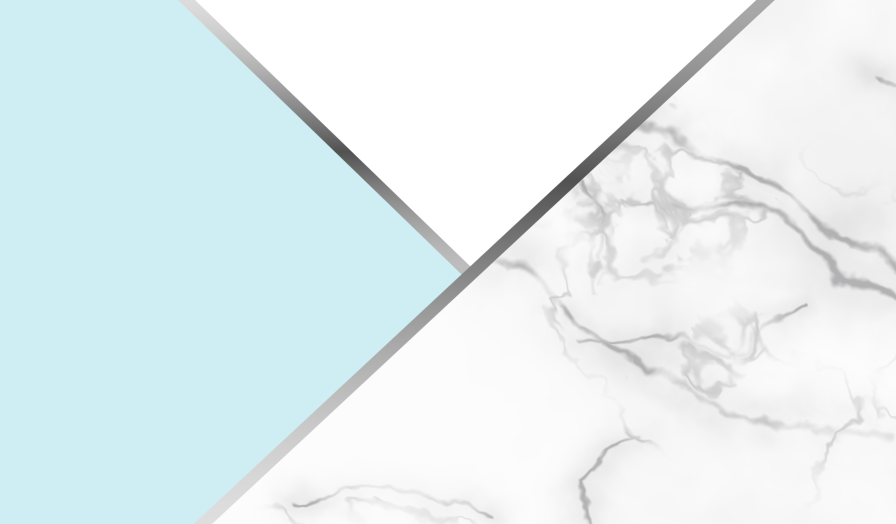
A Shadertoy shader for this background:

```glsl
// Three flat panels, pale blue, white and veined marble, parted by two metal strips.
// Signed line distances cut the panels; the marble blends segment veins and ridged
// noise, both bent by fractal noise. Units: canvas height = 1, origin lower left.

const vec3 BLUE = vec3(0.808, 0.932, 0.952);
const vec3 WHITE = vec3(1.0);
const vec3 MARBLE = vec3(0.988);
const vec3 VEIN_GREY = vec3(0.70, 0.70, 0.705);

const vec2 LONG_START = vec2(0.387, 0.0);
const vec2 LONG_END = vec2(1.461, 1.0);
const vec2 SHORT_START = vec2(0.356, 1.0);
const vec2 SHORT_END = vec2(0.884, 0.489);
const float LONG_HALF_WIDTH = 0.0120;
const float SHORT_HALF_WIDTH = 0.0113;

const float METAL_DARK = 0.32;
const float VEIN_WARP = 0.13;
const float TRUNK_WIDTH = 0.013;
const float BRANCH_WIDTH = 0.008;
const float HALO_RADIUS = 0.075;
const float GRAIN_SCALE = 5.0;

float hash(vec2 p) {
    return fract(sin(dot(p, vec2(127.1, 311.7))) * 43758.55);
}

float noise(vec2 p) {
    vec2 cell = floor(p), f = fract(p);
    f = f * f * (3.0 - 2.0 * f);
    float bottom = mix(hash(cell), hash(cell + vec2(1, 0)), f.x);
    float top = mix(hash(cell + vec2(0, 1)), hash(cell + vec2(1, 1)), f.x);
    return mix(bottom, top, f.y);
}

float fbm(vec2 p) {
    float sum = 0.0, amplitude = 0.5;
    for (int i = 0; i < 5; i++) {
        sum += amplitude * noise(p);
        p = mat2(1.6, 1.2, -1.2, 1.6) * p + 7.3;
        amplitude *= 0.5;
    }
    return sum;
}

// Positive on the left when looking from a to b
float lineSide(vec2 p, vec2 a, vec2 b) {
    vec2 along = normalize(b - a), d = p - a;
    return along.x * d.y - along.y * d.x;
}

float segment(vec2 p, vec2 a, vec2 b) {
    vec2 d = b - a;
    return length(p - a - d * clamp(dot(p - a, d) / dot(d, d), 0.0, 1.0));
}

// Two joined segments
float bend(vec2 p, vec2 a, vec2 b, vec2 c) {
    return min(segment(p, a, b), segment(p, b, c));
}

// Heavy veins crossing the panel toward the lower right
float trunkDistance(vec2 p) {
    float d = bend(p, vec2(0.94, 0.50), vec2(1.08, 0.43), vec2(1.20, 0.31));
    d = min(d, bend(p, vec2(1.20, 0.31), vec2(1.38, 0.22), vec2(1.72, 0.14)));
    d = min(d, bend(p, vec2(1.23, 0.77), vec2(1.44, 0.66), vec2(1.72, 0.47)));
    return min(d, bend(p, vec2(1.29, 0.62), vec2(1.52, 0.55), vec2(1.72, 0.40)));
}

// Thin side veins
float branchDistance(vec2 p) {
    float d = bend(p, vec2(1.11, 0.66), vec2(1.15, 0.59), vec2(1.16, 0.48));
    d = min(d, bend(p, vec2(1.19, 0.63), vec2(1.33, 0.60), vec2(1.22, 0.51)));
    d = min(d, bend(p, vec2(1.10, 0.36), vec2(1.36, 0.34), vec2(1.56, 0.43)));
    d = min(d, bend(p, vec2(1.12, 0.00), vec2(1.11, 0.09), vec2(1.21, 0.15)));
    d = min(d, bend(p, vec2(0.56, 0.02), vec2(0.70, 0.06), vec2(0.93, 0.02)));
    return min(d, segment(p, vec2(1.68, 0.83), vec2(1.72, 0.82)));
}

vec3 marble(vec2 p) {
    vec2 bentBy = vec2(fbm(p * 7.0), fbm(p * 7.0 + 19.0)) - 0.48;
    vec2 q = p + VEIN_WARP * bentBy;
    float trunk = trunkDistance(q), branch = branchDistance(q);
    float patches = smoothstep(0.28, 0.68, fbm(p * 9.0 + 31.0));
    float halo = exp(-pow(min(trunk, branch * 1.7) / HALO_RADIUS, 2.0));

    // Fine ridges stretched along the fall of the veins
    vec2 r = mat2(0.86, 0.51, -0.51, 0.86) * q * vec2(1.0, 1.25);
    float ridge = abs(fbm(r * GRAIN_SCALE + 3.0) - 0.48);
    float grain = (1.0 - smoothstep(0.0, 0.035, ridge)) * halo;

    float vein = 0.75 * (1.0 - smoothstep(0.0, TRUNK_WIDTH, trunk)) * (0.25 + patches);
    vein = max(vein, 0.65 * (1.0 - smoothstep(0.0, BRANCH_WIDTH, branch)) * (0.3 + patches));
    vein = max(vein, 0.5 * grain);
    float cloud = 0.17 * halo * (0.35 + patches);
    cloud += 0.13 * smoothstep(0.40, 0.75, fbm(p * 3.0 + 11.0)) * smoothstep(0.7, 1.5, p.x);
    return mix(MARBLE, VEIN_GREY, clamp(vein + cloud, 0.0, 1.0));
}

// Metal sheen: darkest at one height, paler toward both ends
vec3 metal(float y, float lowY, float darkY, float highY, float low, float high) {
    float reach = y < darkY ? (y - lowY) / (darkY - lowY) : (highY - y) / (highY - darkY);
    return vec3(mix(y < darkY ? low : high, METAL_DARK, pow(clamp(reach, 0.0, 1.0), 1.5)));
}

void mainImage(out vec4 fragColor, in vec2 fragCoord) {
    vec2 p = fragCoord / iResolution.y;
    float edge = 0.75 / iResolution.y;
    float longSide = lineSide(p, LONG_START, LONG_END);
    float shortSide = lineSide(p, SHORT_START, SHORT_END);

    // Left panels and the short strip, then marble and the long strip over them
    vec3 color = mix(BLUE, WHITE, smoothstep(-edge, edge, shortSide));
    float shortStrip = 1.0 - smoothstep(-edge, edge, abs(shortSide) - SHORT_HALF_WIDTH);
    color = mix(color, metal(p.y, 0.49, 0.71, 1.0, 0.74, 0.86), shortStrip);
    color = mix(marble(p), color, smoothstep(-edge, edge, longSide));
    float longStrip = 1.0 - smoothstep(-edge, edge, abs(longSide) - LONG_HALF_WIDTH);
    color = mix(color, metal(p.y, 0.0, 0.655, 1.0, 0.87, 0.66), longStrip);
    fragColor = vec4(color, 1.0);
}
```
